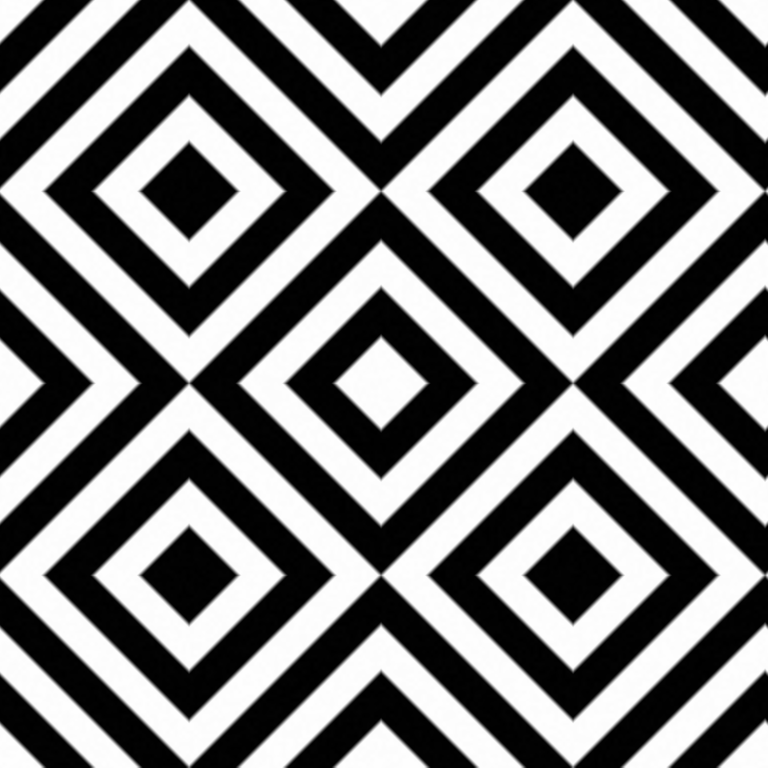
Give the GLSL for this pattern, as a three.js fragment shader.

```glsl
// Concentric black and white diamonds, two repeats across and two down.
varying vec2 vUv;

const float REPEATS = 2.0;                 // diamonds across and down
const vec2 CENTER = vec2(0.2462, 0.2510);  // middle of the first black diamond
const float RING_PAIRS = 4.0;              // black + white pairs, black core to white core
const float BLACK_SHARE = 0.513;           // black part of each pair
const float SOFTNESS = 0.0036;             // half width of an edge, in canvas units
const float GRAIN_CELLS = 192.0;
const float GRAIN_AMOUNT = 0.012;
const vec3 BLACK = vec3(0.006);
const vec3 WHITE = vec3(0.992);

float hash(vec2 cell) {
  vec3 p = fract(vec3(cell.xyx) * 0.1031);
  p += dot(p, p.yzx + 33.33);
  return fract((p.x + p.y) * p.z);
}

// Value noise that wraps after the given number of cells
float wrappedNoise(vec2 uv, float cells) {
  vec2 p = uv * cells;
  vec2 i = floor(p);
  vec2 f = smoothstep(0.0, 1.0, p - i);
  vec2 a = mod(i, cells);
  vec2 b = mod(i + 1.0, cells);
  return mix(mix(hash(a), hash(vec2(b.x, a.y)), f.x),
             mix(hash(vec2(a.x, b.y)), hash(b), f.x), f.y);
}

// Signed distance to the nearest ring edge, positive in white
float ringDistance(vec2 uv) {
  vec2 cell = abs(fract((uv - CENTER) * REPEATS + 0.5) - 0.5);
  float rings = (cell.x + cell.y) * RING_PAIRS;
  // Keep both cores solid up to their middles
  rings = clamp(rings, 0.25, RING_PAIRS - 0.25);
  float fromBlack = abs(fract(rings - 0.5 * BLACK_SHARE + 0.5) - 0.5);
  float pairWidth = 1.0 / (REPEATS * RING_PAIRS * sqrt(2.0));
  return (fromBlack - 0.5 * BLACK_SHARE) * pairWidth;
}

void main() {
  float white = smoothstep(-SOFTNESS, SOFTNESS, ringDistance(vUv));
  vec3 color = mix(BLACK, WHITE, white);

  // Barely visible grain
  color += GRAIN_AMOUNT * (wrappedNoise(vUv, GRAIN_CELLS) - 0.5);

  gl_FragColor = vec4(clamp(color, 0.0, 1.0), 1.0);
}
```
